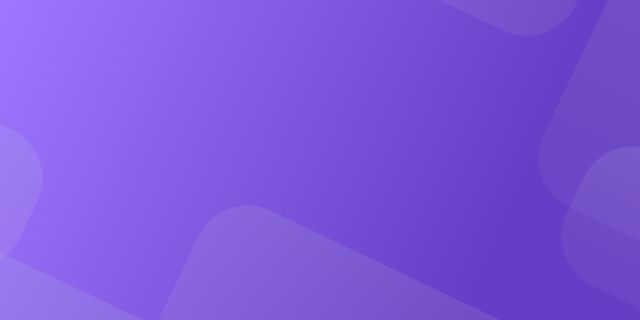
Write a Shadertoy shader that draws this background.

```glsl
// Violet diagonal gradient with six translucent, tilted rounded panels.
// One rotated frame serves both the gradient and the panels; each panel is a
// rounded-box distance function with a soft edge and a fading veil of pale tint.

#define TILT 0.4445
#define CORNER_RADIUS 0.171
#define GRADIENT_LENGTH 1.73
#define LIGHT_VIOLET vec3(0.620, 0.467, 1.000)
#define DEEP_VIOLET vec3(0.398, 0.243, 0.772)
#define VEIL_TINT vec3(0.82, 0.82, 0.85)

float roundedBox(vec2 p, vec2 halfSize, float radius) {
    vec2 d = abs(p) - halfSize + radius;
    return length(max(d, 0.0)) + min(max(d.x, d.y), 0.0) - radius;
}

// Lays a veil over the base colour, fading from its upper to its lower side
vec3 addPanel(vec3 base, vec2 p, vec2 center, vec2 halfSize, float upperAlpha, float lowerAlpha) {
    vec2 local = p - center;
    float pixel = 1.0 / iResolution.y;
    float coverage = 1.0 - smoothstep(-pixel, pixel, roundedBox(local, halfSize, CORNER_RADIUS));
    float fade = clamp(0.5 + 0.5 * local.y / halfSize.y, 0.0, 1.0);
    return mix(base, VEIL_TINT, coverage * mix(upperAlpha, lowerAlpha, fade));
}

void mainImage(out vec4 fragColor, in vec2 fragCoord) {
    // Canvas-height units measured down from the top left, then tilted
    vec2 canvas = vec2(fragCoord.x, iResolution.y - fragCoord.y) / iResolution.y;
    vec2 along = vec2(cos(TILT), sin(TILT));
    vec2 p = vec2(dot(canvas, along), dot(canvas, vec2(-along.y, along.x)));

    // Background gradient
    vec3 color = mix(LIGHT_VIOLET, DEEP_VIOLET, clamp(p.x / GRADIENT_LENGTH, 0.0, 1.0));

    // Top and right panels
    color = addPanel(color, p, vec2(1.030, -0.990), vec2(0.600, 0.400), 0.09, 0.08);
    color = addPanel(color, p, vec2(2.515, -0.630), vec2(0.800, 0.450), 0.13, 0.05);
    color = addPanel(color, p, vec2(2.385, -0.2215), vec2(0.500, 0.2315), 0.13, 0.05);

    // Left and bottom panels
    color = addPanel(color, p, vec2(-0.124, 0.5805), vec2(0.500, 0.2315), 0.13, 0.11);
    color = addPanel(color, p, vec2(0.240, 1.211), vec2(0.800, 0.500), 0.13, 0.11);
    color = addPanel(color, p, vec2(1.877, 0.631), vec2(1.000, 0.400), 0.12, 0.06);

    fragColor = vec4(color, 1.0);
}
```
